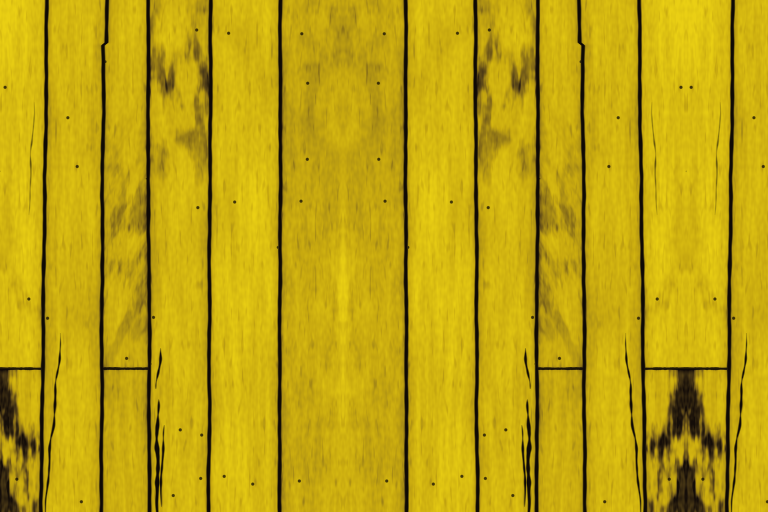
Reproduce this texture procedurally as a Shadertoy shader.

```glsl
// Weathered yellow boards, mirrored about the middle of the widest board.
// The x axis is folded into one half period; each board then gets its own tone,
// stretched gradient-noise grain, stains, cracks and dark seams.

// Lengths are in canvas heights.
const float AXIS = 0.670;         // centre of the widest board
const float HALF_PERIOD = 0.670;  // distance between mirror lines
const float SEAM_WIDTH = 0.0034;
const float SHADOW_WIDTH = 0.013;
const float JOINT_Y = 0.280;      // height of the butt joints
const float GRAIN = 0.20;
const float PORES = 0.17;
const int SEAMS = 5;
const float SEAM_X[5] = float[5](0.123, 0.260, 0.379, 0.470, 0.584);
const float SEAM_SLANT[5] = float[5](-0.002, -0.004, 0.002, -0.005, -0.011);

// Per board: tone, stain strength, stain centre height, stain spread.
const vec4 BOARD[6] = vec4[6](
    vec4(0.81, 0.22, 1.00, 0.38), vec4(0.97, 0.12, 0.95, 0.30),
    vec4(0.92, 0.62, 0.83, 0.20), vec4(0.89, 0.50, 0.52, 0.22),
    vec4(0.92, 0.08, 0.20, 0.30), vec4(0.99, 0.38, 0.42, 0.09));

// Paint colours from bare dark wood to bright paint.
const vec3 RAMP[6] = vec3[6](
    vec3(0.08, 0.05, 0.03), vec3(0.31, 0.24, 0.09), vec3(0.51, 0.41, 0.09),
    vec3(0.67, 0.56, 0.08), vec3(0.78, 0.66, 0.06), vec3(0.86, 0.75, 0.07));

float hash(vec2 p) {
    vec3 q = fract(p.xyx * 0.1031);
    q += dot(q, q.yzx + 33.33);
    return fract((q.x + q.y) * q.z);
}

float cornerSlope(vec2 cell, vec2 offset) {
    float angle = 6.2832 * hash(cell);
    return dot(vec2(cos(angle), sin(angle)), offset);
}

float gradientNoise(vec2 p) {
    vec2 i = floor(p), f = p - i, e = vec2(0.0, 1.0);
    vec2 u = f * f * f * (f * (f * 6.0 - 15.0) + 10.0);
    return mix(mix(cornerSlope(i, f), cornerSlope(i + e.yx, f - e.yx), u.x),
               mix(cornerSlope(i + e.xy, f - e.xy), cornerSlope(i + e.yy, f - e.yy), u.x), u.y);
}

float fbm(vec2 p) {
    float sum = 0.0, amp = 1.0;
    for (int i = 0; i < 4; i++) {
        sum += amp * gradientNoise(p);
        p = p * 2.03 + 17.3;
        amp *= 0.5;
    }
    return sum;
}

// Coverage of a wandering split from a to b, tapered at both ends.
float crack(vec2 p, vec2 a, vec2 b, float width, float px) {
    float t = clamp((p.y - a.y) / (b.y - a.y), 0.0, 1.0);
    float x = mix(a.x, b.x, t) + 0.005 * gradientNoise(vec2(p.y * 22.0, a.x * 90.0));
    float w = width * sqrt(4.0 * t * (1.0 - t)) * (0.8 + gradientNoise(vec2(p.y * 45.0, 3.0)));
    float inside = step(b.y, p.y) * step(p.y, a.y);
    return inside * (1.0 - smoothstep(w - px, w + px, abs(p.x - x))) * min(1.0, w / px + 0.3);
}

vec3 paint(float tone) {
    float s = clamp(tone, 0.0, 1.14) * 5.0;
    int i = int(min(floor(s), 4.0));
    return mix(RAMP[i], RAMP[i + 1], s - float(i));
}

void mainImage(out vec4 fragColor, in vec2 fragCoord) {
    float px = 1.0 / iResolution.y;
    vec2 p = fragCoord * px;
    p.x = abs(mod(p.x - AXIS + HALF_PERIOD, 2.0 * HALF_PERIOD) - HALF_PERIOD);

    // Find the board and the distance to its nearest seam.
    int board = 0;
    float seam = 1.0;
    for (int i = 0; i < SEAMS; i++) {
        float x = SEAM_X[i] + SEAM_SLANT[i] * (p.y - 0.5)
                + 0.003 * gradientNoise(vec2(p.y * 7.0, float(i) * 5.7));
        if (i == 3) x -= 0.007 * smoothstep(0.910, 0.918, p.y);  // notched edge
        if (p.x > x) board = i + 1;
        seam = min(seam, abs(p.x - x));
    }
    bool jointed = board == 3 || board == 5;
    bool lower = jointed && p.y < JOINT_Y;
    bool charred = lower && board == 5;
    vec4 style = BOARD[board];
    if (lower) style = charred ? vec4(0.87, 0.85, 0.12, 0.40) : vec4(0.86, 0.05, 0.1, 0.2);

    // Wood grain: broad patches, fibres and short dark pores.
    vec2 q = p + vec2(float(board) * 3.1, lower ? 7.7 : 0.0);
    float fibre = fbm(q * vec2(75.0, board == 0 ? 14.0 : 6.0));
    float tone = style.x + GRAIN * (0.7 * fbm(q * vec2(13.0, 3.5)) + 0.8 * fibre);
    tone += 0.11 * gradientNoise(q * vec2(170.0, 75.0));
    tone -= PORES * smoothstep(0.22, 0.55, gradientNoise(q * vec2(140.0, 26.0) + 9.0));

    // Stains fade out from their centre height; one board is stained on a slant.
    float reach = exp(-pow((p.y - style.z) / style.w, 2.0));
    float tilt = board == 3 ? 0.35 : 0.0;
    float blotch = fbm(vec2(q.x + tilt * q.y, q.y) * vec2(24.0, 9.0)) + 0.5 * fibre;
    if (charred) blotch += 0.5 * (1.0 - smoothstep(0.01, 0.05, HALF_PERIOD - p.x)) - 0.05;
    tone -= style.y * reach * smoothstep(-0.15, 0.55, blotch);

    // Pale heartwood streak along the main mirror line.
    float streak = 0.006 + 0.012 * (0.7 - p.y) + 0.004 * fibre;
    tone += 0.26 * exp(-pow(p.x / max(streak, 0.003), 2.0))
          * smoothstep(0.10, 0.25, p.y) * (1.0 - smoothstep(0.50, 0.70, p.y));

    // Sparse nail holes.
    vec2 grid = p / vec2(0.05, 0.09), cell = floor(grid);
    vec2 spot = 0.2 + 0.6 * vec2(hash(cell + 4.0), hash(cell + 31.0));
    float hole = length((grid - cell - spot) * vec2(0.05, 0.09));
    float holes = step(hash(cell + 57.0), 0.16) * (1.0 - smoothstep(0.0015, 0.0025 + px, hole));

    // Splits in the wood.
    float dark = 0.75 * holes;
    dark = max(dark, crack(p, vec2(0.551, 0.350), vec2(0.584, -0.02), 0.0025, px));
    dark = max(dark, crack(p, vec2(0.361, 0.220), vec2(0.364, -0.03), 0.0045, px));
    dark = max(dark, crack(p, vec2(0.349, 0.170), vec2(0.355, 0.010), 0.0025, px));
    dark = max(dark, crack(p, vec2(0.356, 0.320), vec2(0.364, 0.240), 0.0025, px));
    dark = max(dark, 0.6 * crack(p, vec2(0.604, 0.800), vec2(0.614, 0.580), 0.0014, px));

    // Seams and joints with soft shadows.
    float joint = jointed ? abs(p.y - JOINT_Y - 0.001 * fibre) : 1.0;
    float rough = SEAM_WIDTH * (1.0 + 0.5 * gradientNoise(vec2(p.y * 30.0, float(board))));
    tone -= 0.50 * exp(-seam / SHADOW_WIDTH * 2.2) + 0.25 * exp(-joint / 0.004);
    dark = max(dark, 1.0 - smoothstep(rough - px, rough + px, seam));
    dark = max(dark, 0.9 * (1.0 - smoothstep(0.0012, 0.0018 + px, joint)));

    fragColor = vec4(mix(paint(tone), RAMP[0] * 0.7, dark), 1.0);
}
```
